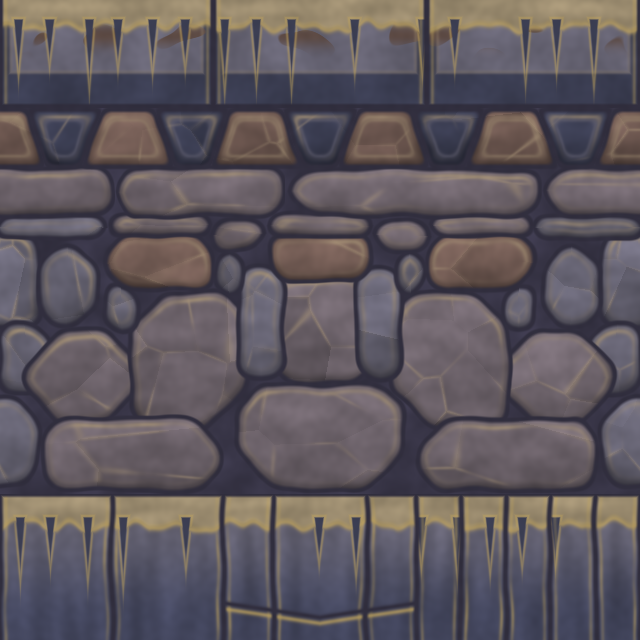
This texture is drawn by a three.js fragment shader. Its source:

```glsl
varying vec2 vUv;

const vec3 GAP = vec3(.19, .18, .24), NAVY = vec3(.23, .24, .32), SLATE = vec3(.4, .39, .45);
const vec3 MAUVE = vec3(.43, .39, .42), BROWN = vec3(.45, .36, .33), RIM = vec3(.66, .58, .47);
const vec3 CAP = vec3(.6, .54, .43), GLOW = vec3(.74, .63, .36);
const float BLOCKS = 3., WEDGES = 5., FACETS = 11., CHAMFER = .55;
const float PLANK_TOP = .228, BLOCK_BASE = .831;
vec3 wall;

float hash(vec2 p) { return fract(sin(dot(p, vec2(127.1, 311.7))) * 43758.5); }
float line(float d, float w) { return exp(-d * d / (w * w)); }
float corner(vec2 i, vec2 f, vec2 o) {
  float a = 6.2832 * hash(i + o);
  return dot(vec2(cos(a), sin(a)), f - o);
}
float noise(vec2 p) {
  vec2 i = floor(p), f = fract(p), u = f * f * (3. - 2. * f), e = vec2(1, 0);
  return mix(mix(corner(i, f, e.yy), corner(i, f, e), u.x),
             mix(corner(i, f, e.yx), corner(i, f, e.xx), u.x), u.y);
}
float smoothMax(float a, float b) {
  float h = max(.012 - abs(a - b), 0.);
  return max(a, b) + h * h / .048;
}

// Ridge distance and facet tone
vec2 facets(vec2 p) {
  float first = 9., second = 9., tone = 0.;
  for (int k = 0; k < 9; k++) {
    vec2 cell = floor(p) + vec2(mod(float(k), 3.), k / 3) - 1.;
    float d = length(cell + vec2(hash(cell), hash(cell + 37.)) - p);
    second = min(second, max(first, d));
    if (d < first) { first = d; tone = hash(cell + 71.); }
  }
  return vec2(second - first, tone);
}

// Facets, lit rim, shaded underside and dark outline
void carve(float d, float up, float stretch, vec3 base, float seed) {
  if (d > .006) return;
  vec2 f = facets(vUv * FACETS * vec2(1. / stretch, 1) + seed * 7.3);
  float worn = smoothstep(-.35, .4, noise(vUv * 16. + seed * 3.));
  vec3 c = base * (.9 + .13 * up + .18 * f.y + .18 * noise(vUv * vec2(18, 32) + seed));
  c = mix(c, RIM, .45 * worn * line(f.x, .05) * smoothstep(.006, .016, -d));
  c = mix(c, RIM, line(d + .012, .004) * (.3 + .3 * up) * (.4 + worn));
  c *= 1. - .3 * smoothstep(-.02, 0., d) * (.6 - .4 * up);
  c = mix(c, GAP, smoothstep(-.007, -.001, d));
  wall = mix(c, wall, smoothstep(.001, .005, d));
}

// Chamfered stone about its centre
void stone(vec2 q, vec2 size, vec3 base, float seed) {
  q += .007 * vec2(noise(vUv * 17. + seed), noise(vUv * 17. - seed));
  vec2 a = abs(q) - size;
  float cut = CHAMFER * min(size.x, size.y) * (.5 + hash(sign(q) + seed));
  float d = smoothMax(smoothMax(a.x, a.y), (a.x + a.y + cut) * .707);
  carve(d, clamp(q.y / size.y, -1., 1.), clamp(size.x / size.y, 1., 3.), base, seed);
}

// Two stones, the outer stepped and grown from the inner
void pair(vec2 p, vec2 pace, vec2 size, vec2 grow, vec3 base) {
  float k = clamp(floor(p.x / pace.x + .5), 0., 1.);
  stone(p - k * pace, size * (1. + k * grow), base, k + size.x * 91.);
}

// Pale ragged lip with notches down the face
vec3 weatheredCap(float x, float depth, float lip, vec3 face) {
  float r = hash(vec2(floor(x * 19.), lip * 50.));
  float across = abs(fract(x * 19.) - .3 - .4 * r) / 19.;
  float d = depth - lip - .022 * noise(vec2(x * 34., lip * 90.));
  float notch = across - .006 * (1. - (depth - lip) / (.02 + .06 * r));
  notch = max(notch, lip - .012 - depth) + step(r, .4);
  vec3 c = mix(CAP * (1. + .2 * noise(vec2(x * 12., depth * 40.))), face, smoothstep(-.006, .004, d));
  c = mix(c, GLOW, max(.65 * line(d, .005), .5 * line(notch - .002, .002)));
  return mix(NAVY, c, smoothstep(-.002, .001, notch));
}

void topBlocks(vec2 uv) {
  float depth = 1. - uv.y, side = (.5 - abs(fract(uv.x * BLOCKS) - .5)) / BLOCKS;
  float inset = min(side - .017, .113 - depth);
  float chip = smoothstep(.16, .2, noise(uv * vec2(15, 24))) * line(depth - .055, .018);
  vec3 face = mix(NAVY, SLATE, smoothstep(-.005, .004, inset)) * (1. + .2 * noise(uv * 15.));
  face = mix(mix(face, BROWN * .8, chip), RIM, .25 * line(inset, .003));
  vec3 c = mix(weatheredCap(uv.x, depth, .042, face), GLOW, .35 * line(side - .009, .003));
  wall = mix(GAP, c, smoothstep(.002, .007, min(side, .167 - depth)));
}

void wedges(vec2 uv) {
  float x = abs(fract(uv.x * WEDGES + .5) - .5) / WEDGES, y = uv.y - .784;
  float slant = x - .057 + .33 * y + .004 * noise(uv * 20.);
  float d = smoothMax(.002 - abs(slant), abs(y) - .045);
  bool warm = slant < 0.;
  carve(d, clamp(y / .045, -1., 1.), 1., warm ? BROWN : NAVY, 1.);
  wall = mix(wall, warm ? RIM * .9 : SLATE, .4 * line(d + .017, .003));
}

void planks(vec2 uv) {
  float d = abs(uv.x - .5) + .006 * noise(uv * vec2(9, 13)), middle = step(d, .151);
  float width = uv.x < .5 ? .1745 : .0698, cell = (d - .151) / width;
  float seam = min(abs(d - .073), abs(d - .151));
  if (d > .151) seam = min(seam, (.5 - abs(fract(cell) - .5)) * width);
  float depth = PLANK_TOP - uv.y, crack = uv.y - .03 - .15 * d;
  vec3 face = mix(SLATE, NAVY * 1.12, smoothstep(.03, .2, depth)) * (1. + .25 * noise(uv * vec2(40, 7)));
  vec3 c = weatheredCap(uv.x, depth, .048, face);
  c = mix(c, GLOW, max(.3 + .5 * noise(uv * 14.), 0.) * line(seam - .009, .003));
  c = mix(c, GLOW, .7 * middle * line(crack + .004, .004));
  c = mix(c, GAP, middle * line(crack - .005, .004));
  wall = mix(GAP, c, smoothstep(.001, .007, min(seam, depth)));
}

void main() {
  vec2 uv = vUv, m = vec2(abs(uv.x - .5), uv.y);
  wall = GAP * (1.15 + .3 * noise(uv * 20.));
  // Mirrored rubble, back to front
  stone(m - vec2(.5, .564), vec2(.062, .076), SLATE, 1.);
  stone(m - vec2(.46, .44), vec2(.042, .056), SLATE, 2.);
  stone(m - vec2(.37, .41), vec2(.092, .074), MAUVE, 3.);
  pair(m - vec2(0, .485), vec2(.203, -.05), vec2(.09, .085), vec2(.02, .28), MAUVE);
  pair(m - vec2(.092, .495), vec2(.218, .023), vec2(.036, .088), vec2(-.25, -.58), SLATE);
  pair(m - vec2(.141, .573), vec2(.252, -.02), vec2(.023, .034), vec2(1, .9), SLATE);
  pair(m - vec2(0, .598), vec2(.252, -.008), vec2(.08, .036), vec2(.06, .2), BROWN);
  stone(m - vec2(.5, .31), vec2(.06, .07), SLATE, 4.);
  pair(m - vec2(0, .316), vec2(.293, -.026), vec2(.133, .083), vec2(.05, -.32), MAUVE);
  // Ledges and long slabs
  pair(m - vec2(0, .648), vec2(.25, 0), vec2(.079, .018), vec2(0), MAUVE);
  stone(m - vec2(.42, .645), vec2(.086, .018), SLATE, 5.);
  stone(m - vec2(.128, .633), vec2(.043, .024), MAUVE, 6.);
  float bent = uv.x + .068 * max(0., sin(6.2832 * (uv.x - .178)));
  stone(vec2(mod(bent + .153, .3333) - .1667, uv.y - .7), vec2(.163, .037), MAUVE, 7.);
  if (abs(uv.y - .784) < .052) wedges(uv);
  if (uv.y > BLOCK_BASE) topBlocks(uv);
  if (uv.y < PLANK_TOP) planks(uv);
  gl_FragColor = vec4(wall * (1. + .06 * noise(uv * 70.)), 1);
}
```
